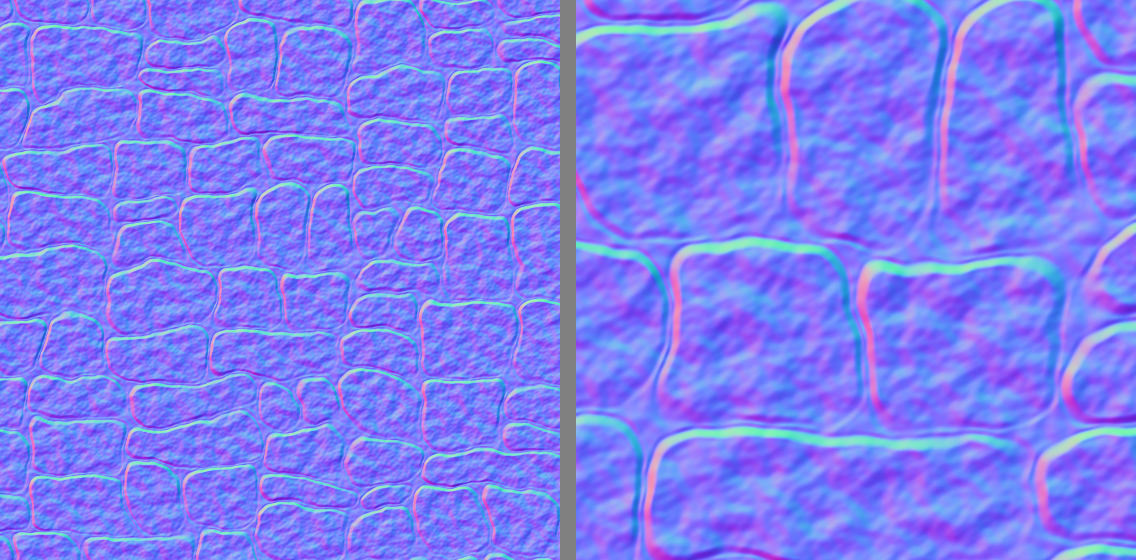
Left, the full canvas; right, a detail of the centre.
Write a Shadertoy shader that draws this texture map.

```glsl
// Tangent-space normal map of a rubble stone wall with tight joints.
// Slightly tilted cuts split the wall into stones; each stone gets a thin rim,
// a lean and a rough face. The slope of that height field becomes the colour.

const vec2 STONE_LEAN = vec2(-0.022, 0.062);  // faces rise to the upper left
const float RIM_HEIGHT = 0.0046;
const float ROUGHNESS = 0.0056;
const float CORNER_ROUNDING = 0.030;

float hash(vec2 p) {
    return fract(sin(dot(p, vec2(127.1, 311.7))) * 43758.55);
}

vec2 gradientAt(vec2 cell) {
    float angle = 6.28318 * hash(cell);
    return vec2(cos(angle), sin(angle));
}

// Gradient noise, about -0.6 to 0.6
float noise(vec2 p) {
    vec2 i = floor(p), f = p - i;
    vec2 u = f * f * f * (f * (f * 6.0 - 15.0) + 10.0);
    vec2 e = vec2(1.0, 0.0);
    float low = mix(dot(gradientAt(i), f), dot(gradientAt(i + e), f - e), u.x);
    float high = mix(dot(gradientAt(i + e.yx), f - e.yx),
                     dot(gradientAt(i + e.xx), f - e.xx), u.x);
    return mix(low, high, u.y);
}

float fbm(vec2 p, float gain) {
    float sum = 0.0, weight = 1.0;
    for (int i = 0; i < 3; i++) {
        sum += weight * noise(p);
        p = mat2(1.6, 1.2, -1.2, 1.6) * p + 7.3;
        weight *= gain;
    }
    return sum;
}

float smoothMin(float a, float b, float k) {
    float h = max(k - abs(a - b), 0.0) / k;
    return min(a, b) - 0.25 * k * h * h;
}

// Bends the joints, from broad sweeps down to chipped edges
vec2 bend(vec2 p) {
    vec2 broad = vec2(noise(p * 5.0 + 3.7), noise(p * 5.0 + 41.2));
    vec2 medium = vec2(noise(p * 13.0 + 17.1), noise(p * 13.0 + 63.9));
    vec2 chips = vec2(noise(p * 48.0 + 29.3), noise(p * 48.0 + 87.4));
    return p + 0.036 * broad + 0.019 * medium + 0.0035 * chips;
}

// Returns the stone centre in xy and the distance to its joint in z
vec3 stone(vec2 p) {
    vec2 lo = vec2(-0.2), hi = vec2(1.2);
    float inside = 1.0, seed = 0.37;
    for (int i = 0; i < 11; i++) {
        vec2 size = hi - lo;
        if (size.x * size.y < mix(0.012, 0.029, hash(vec2(seed, 1.0)))) break;

        // Cut across the longer side, a little off centre and askew
        bool upright = size.x > size.y * mix(1.0, 1.8, hash(vec2(seed, 2.0)));
        vec2 axis = upright ? vec2(1.0, 0.0) : vec2(0.0, 1.0);
        float cut = dot(lo + size * mix(0.37, 0.63, hash(vec2(seed, 3.0))), axis);
        float across = dot((p - 0.5 * (lo + hi)) / size, axis.yx);
        float skew = 0.05 * (hash(vec2(seed, 4.0)) - 0.5) * across;
        float side = dot(p, axis) - cut - skew;

        inside = smoothMin(inside, abs(side), CORNER_ROUNDING);
        if (side > 0.0) lo = mix(lo, vec2(cut), axis);
        else hi = mix(hi, vec2(cut), axis);
        seed = hash(vec2(seed * 91.7, step(0.0, side) + float(i)));
    }
    return vec3(0.5 * (lo + hi), inside);
}

float wallHeight(vec2 p) {
    vec2 bent = bend(p);
    vec3 s = stone(bent);
    float face = smoothstep(0.0012, 0.0078, s.z);
    float raised = max(RIM_HEIGHT + dot(STONE_LEAN, bent - s.xy), 0.0012);

    // Rough grain, drawn out along a shallow diagonal
    vec2 grain = vec2(0.85 * p.x + 0.1 * p.y, p.y - 0.2 * p.x);
    float rough = ROUGHNESS * fbm(grain * 39.0, 0.42);

    // Beaded ridge of mortar along the middle of each joint
    float ridge = 1.0 - smoothstep(-0.001, 0.0035, s.z);
    float mortar = ridge * (0.0011 + 0.0016 * noise(p * 95.0));
    return face * raised + mortar + rough * mix(0.45, 1.0, face);
}

void mainImage(out vec4 fragColor, in vec2 fragCoord) {
    vec2 p = fragCoord / iResolution.y;
    vec2 e = vec2(0.0013, 0.0);
    vec2 slope = vec2(wallHeight(p + e) - wallHeight(p - e),
                      wallHeight(p + e.yx) - wallHeight(p - e.yx)) / (2.0 * e.x);

    // Red grows on left flanks, green on upper flanks
    vec3 normal = normalize(vec3(slope.x, -slope.y, 1.0));
    fragColor = vec4(0.5 + 0.5 * normal, 1.0);
}
```
